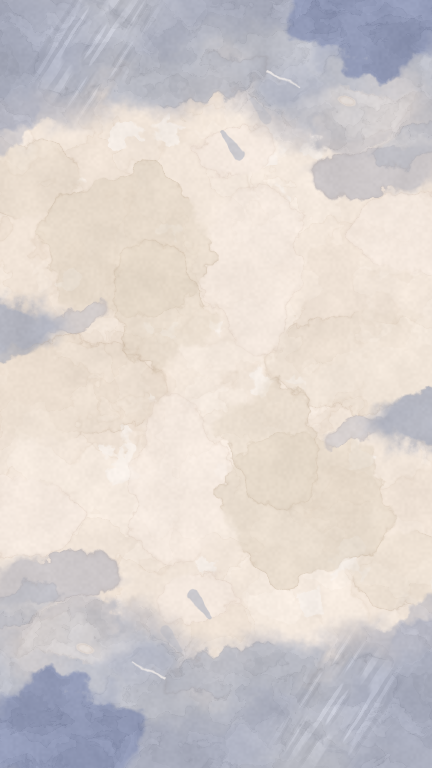
Reproduce this background procedurally as a WebGL 2 fragment shader.

```glsl
#version 300 es
precision highp float;
// Watercolor background: cream paper washes between slate blue clouds, turned half round on itself.
uniform vec2 u_resolution;
out vec4 fragColor;

float hash(vec2 p) {
  p = fract(p * vec2(0.1031, 0.1173));
  p += dot(p, p.yx + 33.33);
  return fract((p.x + p.y) * p.x * 17.0);
}

float noise(vec2 p) {
  vec2 i = floor(p), f = fract(p);
  f = f * f * (3.0 - 2.0 * f);
  return mix(mix(hash(i), hash(i + vec2(1, 0)), f.x),
             mix(hash(i + vec2(0, 1)), hash(i + vec2(1, 1)), f.x), f.y);
}

float fbm(vec2 p) {
  float sum = 0.0, amp = 0.5;
  p += 100.0;
  for (int i = 0; i < 5; i++, amp *= 0.5) {
    sum += amp * noise(p);
    p = mat2(1.6, 1.2, -1.2, 1.6) * p + 7.3;
  }
  return sum;
}

// Ragged displacement around zero
vec2 fray(vec2 p) { return vec2(fbm(p), fbm(p + 41.0)) - 0.48; }

// Density of overlapping glazes with crisp borders
float glazes(vec2 p) {
  float sum = 0.0;
  for (int i = 0; i < 4; i++) {
    float k = float(i), d = fbm(p * (2.5 + 1.5 * k) + 19.0 * k) - 0.48;
    float dry = smoothstep(0.35, 0.65, noise(p * 7.0 + 30.0 * k + 40.0));
    sum += smoothstep(-0.008, 0.008, d) - 0.5 + 1.6 * dry * exp(-abs(d - 0.006) * 170.0);
  }
  return sum;
}

// Elliptic stain (center, radius), in places soft, in places with a dried pigment rim
vec3 wash(vec3 base, vec2 p, vec4 shape, vec3 tint, float amount, float soft) {
  float d = (length((p - shape.xy) / shape.zw) - 1.0) * min(shape.z, shape.w);
  float dry = smoothstep(0.25, 0.55, noise(p * 9.0 + shape.xy * 50.0 + 60.0));
  float blur = soft * mix(2.0, 0.35, dry);
  float body = 1.0 - smoothstep(-blur, blur, d);
  float rim = exp(-abs(d + 0.002) / 0.0022) * 0.055 * dry * (1.0 - smoothstep(0.002, 0.025, soft));
  return mix(base, tint, body * amount) - rim * vec3(0.8, 1.0, 1.15);
}

// Coverage of a tapered brush mark from line.xy to line.zw
float stroke(vec2 p, vec4 line, float width) {
  vec2 a = p - line.xy, b = line.zw - line.xy;
  float t = clamp(dot(a, b) / dot(b, b), 0.0, 1.0);
  return 1.0 - smoothstep(-0.002, 0.002, length(a - b * t) - width * (0.35 + 0.65 * t));
}

// Cream stains of one half
vec3 creamWashes(vec3 col, vec2 w) {
  vec3 sand = vec3(0.885, 0.835, 0.77), light = vec3(0.957, 0.912, 0.877);
  col = wash(col, w, vec4(0.08, 0.24, 0.11, 0.2), light, 0.6, 0.008);
  col = wash(col, w, vec4(0.43, 0.34, 0.12, 0.08), light, 0.7, 0.004);
  col = wash(col, w, vec4(-0.45, 0.46, 0.12, 0.1), sand, 0.35, 0.005);
  col = wash(col, w, vec4(0.34, 0.02, 0.24, 0.11), sand, 0.22, 0.005);
  col = wash(col, w, vec4(-0.2, 0.29, 0.21, 0.17), sand, 0.6, 0.006);
  col = wash(col, w, vec4(-0.13, 0.16, 0.1, 0.14), sand, 0.5, 0.006);
  return wash(col, w, vec4(0.03, 0.52, 0.09, 0.06), light, 0.8, 0.004);
}

// Blue cloud bank, small clouds and brush marks of one half
vec3 skyWashes(vec3 col, vec2 q, vec2 w) {
  vec3 pale = vec3(0.815, 0.795, 0.8), grey = vec3(0.72, 0.73, 0.77);
  vec3 slate = vec3(0.64, 0.66, 0.735), deep = vec3(0.545, 0.58, 0.70);
  float depth = w.y - 0.63 + 0.1 * smoothstep(0.02, 0.2, q.x)
              + 0.09 * smoothstep(-0.28, -0.5, q.x) - 0.02 * cos(q.x * 30.0);
  float tone = fbm(w * vec2(5, 8) + 3.0) - 0.48;
  vec3 sky = mix(pale, grey, smoothstep(0.0, 0.14, depth + tone * 0.3));
  sky = mix(sky, slate, smoothstep(0.08, 0.34, depth + tone * 0.6) * 0.75);
  float blur = mix(0.006, 0.04, smoothstep(0.3, 0.6, noise(q * 7.0 + 80.0)));
  float bank = smoothstep(-blur, blur, depth);
  col = mix(col, sky, bank * 0.95);
  col = wash(col, w, vec4(-0.5, 0.71, 0.17, 0.13), slate, 0.6, 0.03);
  col = wash(col, w, vec4(-0.05, 0.69, 0.2, 0.05), grey, 0.7, 0.01);
  col = wash(col, w, vec4(0.34, 0.61, 0.12, 0.045), vec3(0.87, 0.85, 0.845), 0.65, 0.012);
  col = wash(col, w, vec4(0.38, 0.82, 0.21, 0.135), deep, 0.9, 0.022);
  col = wash(col, w, vec4(0.39, 0.475, 0.17, 0.055), vec3(0.775, 0.76, 0.775), 0.85, 0.01);
  col = wash(col, w, vec4(0.47, 0.52, 0.09, 0.045), grey, 0.6, 0.012);
  col = wash(col, w, vec4(-0.34, 0.13, 0.09, 0.028), pale, 0.8, 0.01);
  col = wash(col, w, vec4(-0.475, 0.12, 0.1, 0.062), vec3(0.67, 0.685, 0.74), 0.85, 0.014);
  col -= bank * 0.017 * glazes(w * vec2(1.4, 2.0) + 31.0);

  // Slanted dry brush streaks, pale and dark
  vec2 s = mat2(0.84, 0.54, -0.54, 0.84) * (mix(q, w, 0.06) - vec2(-0.28, 0.77));
  float bristle = noise(s * vec2(110, 8) + 50.0);
  float area = smoothstep(0.13, 0.05, abs(s.x)) * smoothstep(0.2, 0.08, abs(s.y));
  col += area * (0.06 * smoothstep(0.6, 0.75, bristle) - 0.03 * smoothstep(0.4, 0.25, bristle));

  // Single drops and a bare paper scratch
  vec2 m = mix(q, w, 0.25);
  col = mix(col, grey, 0.7 * stroke(m, vec4(0.014, 0.565, 0.048, 0.512), 0.013));
  col = mix(col, grey, 0.4 * stroke(m, vec4(0.085, 0.635, 0.115, 0.59), 0.014));
  col = mix(col, vec3(0.94, 0.92, 0.91), 0.85 * stroke(m, vec4(0.19, 0.665, 0.125, 0.7), 0.003));
  return wash(col, m, vec4(0.3, 0.63, 0.02, 0.012), vec3(0.92, 0.89, 0.87), 0.8, 0.004);
}

void main() {
  vec2 p = (gl_FragCoord.xy - vec2(0.5, 0.512) * u_resolution) / u_resolution.x;
  // Paper with faint stains and bare flecks
  vec2 ragged = p + 0.035 * fray(p * 30.0);
  vec3 col = vec3(0.946, 0.899, 0.854) - vec3(0.011, 0.014, 0.017) * glazes(ragged);
  col = mix(col, vec3(0.968, 0.942, 0.92), 0.8 * smoothstep(0.68, 0.71, fbm(ragged * 9.0 + 5.0)));
  // Both halves, the second turned by 180 degrees
  for (int k = 0; k < 2; k++) {
    vec2 q = k == 0 ? p : -p;
    vec2 w = q + 0.13 * fray(q * 8.0) + 0.04 * fray(q * 34.0);
    col = skyWashes(creamWashes(col, w), q, w);
  }
  // Pigment mottling and paper grain
  col += 0.06 * (fbm(p * 18.0) - 0.48) + 0.022 * (noise(p * 150.0 + 300.0) - 0.5);
  fragColor = vec4(clamp(col, 0.0, 1.0), 1.0);
}
```
